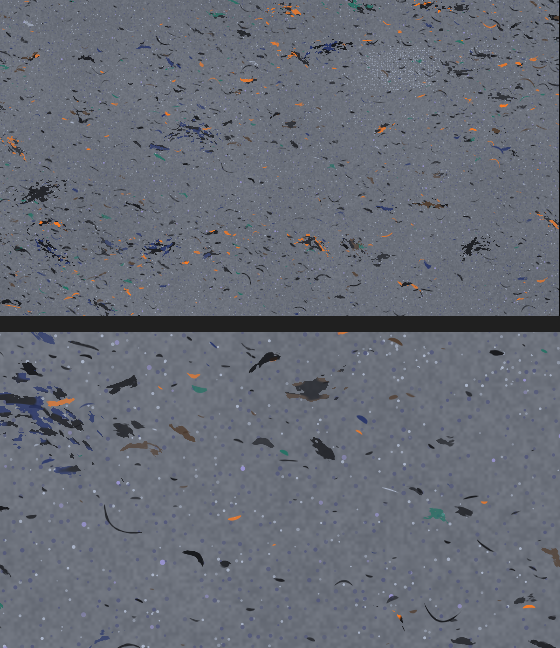
Top: the whole. Bottom: its middle third, enlarged.
A Shadertoy shader for this texture:

```glsl
#define GROUND vec3(0.417, 0.437, 0.477)
#define BLACK vec3(0.09, 0.095, 0.11)
#define BROWN vec3(0.32, 0.25, 0.20)
#define ORANGE vec3(1.0, 0.48, 0.12)
#define BLUE vec3(0.16, 0.21, 0.41)
#define TEAL vec3(0.12, 0.44, 0.38)
#define PALE vec3(0.68, 0.72, 0.80)
#define SLATE vec3(0.33, 0.35, 0.48)
#define TILT -0.2
#define TILT_SPREAD 1.2
#define GRAIN 0.08

float hash(vec2 p) {
    vec3 q = fract(p.xyx * 0.1031);
    q += dot(q, q.yzx + 33.33);
    return fract((q.x + q.y) * q.z);
}

float noise(vec2 p) {
    vec2 i = floor(p), f = fract(p);
    f = f * f * (3.0 - 2.0 * f);
    vec2 e = vec2(0.0, 1.0);
    return mix(mix(hash(i), hash(i + e.yx), f.x),
               mix(hash(i + e.xy), hash(i + e.yy), f.x), f.y);
}

float fbm(vec2 p) {
    return 0.55 * noise(p) + 0.3 * noise(p * 2.1 + 7.3) + 0.15 * noise(p * 4.3 + 3.9);
}

vec3 pigment(float pick) {
    if (pick < 0.64) return BLACK;
    if (pick < 0.74) return BROWN;
    if (pick < 0.86) return ORANGE;
    if (pick < 0.925) return BLUE;
    if (pick < 0.99) return TEAL;
    return PALE;
}

// Ragged, bent ellipses on a jittered grid; marble mixes black into the pigment
void scatterFlakes(inout vec3 color, vec2 p, float cell, float share, vec2 halfSize,
                   float rough, float bend, float marble, float seed) {
    float soft = 0.7 / iResolution.y;
    vec2 home = floor(p / cell);
    for (int j = -1; j <= 1; j++)
    for (int i = -1; i <= 1; i++) {
        vec2 id = home + vec2(i, j);
        vec2 key = id + seed * 17.0;
        float crowd = smoothstep(0.3, 0.7, fbm(id * cell * vec2(3.5, 5.0) + 11.0));
        if (hash(key) > share * mix(0.4, 1.6, crowd)) continue;

        vec2 center = (id + vec2(hash(key + 31.7), hash(key + 57.3))) * cell;
        float angle = TILT + TILT_SPREAD * (hash(key + 83.1) - 0.5);
        float size = hash(key + 112.9);
        vec2 radius = halfSize * mix(0.5, 1.6, size * size);
        radius.y *= mix(0.7, 1.5, hash(key + 141.3));

        vec2 q = p - center;
        q = vec2(q.x * cos(angle) + q.y * sin(angle), q.y * cos(angle) - q.x * sin(angle));
        q.y += bend * (hash(key + 163.7) - 0.5) * q.x * q.x / radius.x;
        float reach = length(q / radius);
        if (reach > 3.0) continue;

        float ragged = rough * (fbm(q * vec2(85.0, 170.0) + key * 9.0) - 0.47);
        float dist = reach * (reach - 1.0 + 2.0 * ragged)
                   / max(length(q / (radius * radius)), 1e-4);
        float mask = smoothstep(soft, -soft, dist);

        float pick = hash(key + 191.9);
        vec3 tint = pigment(mix(pick, 0.54 + 0.43 * pick, marble));
        float vein = smoothstep(0.40, 0.52, noise(q * vec2(50.0, 110.0) + key));
        tint = mix(tint, BLACK, marble * vein);
        color = mix(color, tint, mask * mix(0.6, 1.0, hash(key + 223.3)));
    }
}

// Small round specks, one per cell at most
void scatterSpecks(inout vec3 color, vec2 p, float cell, float share, vec3 tint, float seed) {
    vec2 id = floor(p / cell);
    vec2 key = id + seed * 19.0;
    vec2 jitter = vec2(hash(key + 41.1), hash(key + 67.7));
    vec2 center = (id + 0.25 + 0.5 * jitter) * cell;
    float radius = cell * mix(0.1, 0.24, hash(key + 97.3));
    float soft = 0.5 / iResolution.y;
    float mask = smoothstep(soft, -soft, length(p - center) - radius);
    mask *= step(hash(key), share) * mix(0.4, 1.0, hash(key + 127.9));
    color = mix(color, tint, mask);
}

void mainImage(out vec4 fragColor, in vec2 fragCoord) {
    vec2 p = fragCoord / iResolution.y;

    // Fine stony ground
    float grain = 0.65 * noise(p * 270.0) + 0.35 * noise(p * 120.0 + 5.0) - 0.5;
    vec3 color = GROUND + GRAIN * grain + 0.05 * (fbm(p * 3.0) - 0.5);

    // Pale dust, thickest in one wide drift
    vec2 fromDrift = (p - vec2(1.25, 0.77)) / vec2(0.28, 0.13);
    float drift = 0.6 * fbm(p * vec2(9.0, 16.0) + 2.0) + 0.42 * exp(-dot(fromDrift, fromDrift));
    drift = smoothstep(0.48, 0.76, drift);
    scatterSpecks(color, p, 0.0068, mix(0.05, 0.75, drift), PALE, 1.0);
    scatterSpecks(color, p, 0.0081, mix(0.03, 0.55, drift), PALE, 2.0);
    scatterSpecks(color, p, 0.012, 0.02, vec3(0.60, 0.58, 0.82), 3.0);
    scatterSpecks(color, p, 0.010, 0.28, SLATE, 8.0);

    // Ticks, threads, flakes and marbled clumps
    scatterFlakes(color, p, 0.022, 0.30, vec2(0.0042, 0.0012), 0.7, 0.5, 0.0, 4.0);
    scatterFlakes(color, p, 0.058, 0.40, vec2(0.015, 0.0011), 0.8, 1.2, 0.0, 5.0);
    scatterFlakes(color, p, 0.040, 0.40, vec2(0.0095, 0.0026), 1.6, 0.6, 0.0, 6.0);
    scatterFlakes(color, p, 0.130, 0.50, vec2(0.029, 0.0085), 2.3, 0.5, 1.0, 7.0);

    // Dark rim along the right edge
    float rim = iResolution.x / iResolution.y - p.x;
    color *= smoothstep(0.001, 0.004, rim);

    fragColor = vec4(clamp(color, 0.0, 1.0), 1.0);
}
```
